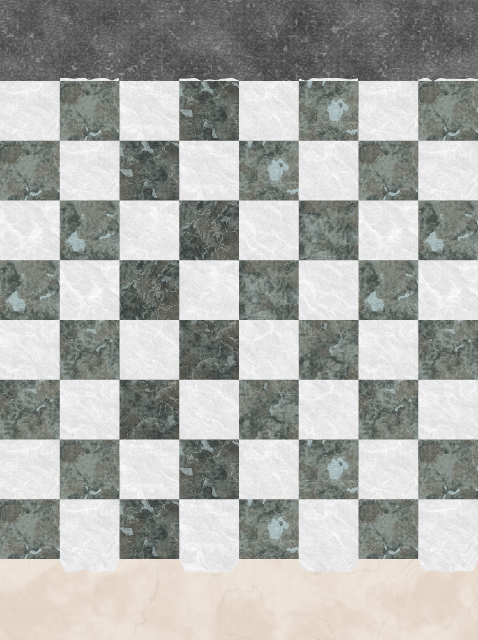
Give the GLSL for this pattern, as a Shadertoy shader.

```glsl
// Checkerboard of green and white marble tiles between a grey stone band and a cream stone band.

const float COLUMNS = 8.0;
const float ROWS = 8.0;
const float SLAB_TYPES = 3.0;      // two-tile slabs repeat after this many
const float FLAP_DROP = 0.20;      // how far the lowest white tiles hang, in tiles
const float FLAP_RADIUS = 0.17;
const vec3 GREEN_DARK = vec3(0.30, 0.33, 0.315);
const vec3 GREEN_LIGHT = vec3(0.54, 0.575, 0.55);
const vec3 BROWN = vec3(0.47, 0.46, 0.41);
const vec3 VEIN = vec3(0.69, 0.72, 0.69);
const vec3 BLOTCH = vec3(0.70, 0.78, 0.79);
const vec3 WHITE = vec3(0.905, 0.905, 0.91);
const vec3 GREY = vec3(0.375, 0.375, 0.38);
const vec3 CREAM = vec3(0.905, 0.865, 0.82);
const vec3 PINK = vec3(0.875, 0.81, 0.755);

float hash(vec2 p) {
    return fract(sin(dot(p, vec2(127.1, 311.7))) * 43758.545);
}

float noise(vec2 p) {
    vec2 i = floor(p), f = fract(p);
    f = f * f * (3.0 - 2.0 * f);
    return mix(mix(hash(i), hash(i + vec2(1, 0)), f.x),
               mix(hash(i + vec2(0, 1)), hash(i + vec2(1, 1)), f.x), f.y);
}

float fbm(vec2 p) {
    float sum = 0.0, amp = 0.533;
    for (int i = 0; i < 4; i++) {
        sum += amp * noise(p);
        p = mat2(1.6, 1.2, -1.2, 1.6) * p + 7.3;
        amp *= 0.5;
    }
    return sum;
}

vec2 warp(vec2 p, float scale, float amount) {
    return p + amount * (vec2(fbm(p * scale), fbm(p * scale + 19.7)) - 0.5);
}

// Thin line along the middle level of the noise
float ridge(vec2 p, float width) {
    return 1.0 - smoothstep(0.0, width, abs(noise(p) - 0.5));
}

// Gap between nearest and second nearest cell point
float cellEdge(vec2 p) {
    vec2 cell = floor(p);
    float near = 9.0, next = 9.0;
    for (int y = -1; y <= 1; y++)
    for (int x = -1; x <= 1; x++) {
        vec2 c = cell + vec2(x, y);
        float d = length(c + vec2(hash(c), hash(c + 41.3)) - p);
        next = min(next, max(near, d));
        near = min(near, d);
    }
    return next - near;
}

vec3 greenMarble(vec2 local, vec2 slab) {
    vec2 p = local + slab * vec2(7.3, 11.9) + 3.0;
    vec2 w = warp(p, 5.0, 0.35);
    float deep = 1.0 - step(0.5, abs(slab.x - 1.0));
    float cloud = fbm(w * 5.0) + 0.30 * (noise(p * 26.0) - 0.5);
    vec3 col = mix(GREEN_DARK, GREEN_LIGHT, smoothstep(0.22, 0.74, cloud));
    col = mix(col, BROWN, 0.55 * smoothstep(0.45, 0.70, fbm(w * 4.0 + 31.0)));
    col *= 1.0 - 0.20 * deep;
    // Broken seams, long veins and pale mineral spots
    float seam = 1.0 - smoothstep(0.0, 0.11, cellEdge(w * 5.5));
    col = mix(col, VEIN, seam * (0.35 + 0.2 * deep) * smoothstep(0.35, 0.7, noise(p * 4.0 + 5.0)));
    col = mix(col, VEIN, 0.45 * ridge(w * 2.6 + 13.0, 0.025));
    float spots = smoothstep(0.80, 0.88, noise(w * 7.0 + 53.0));
    col = mix(col, BLOTCH, spots * (0.25 + 0.6 * hash(slab + 2.0)));
    return col + 0.10 * (noise(p * 48.0) - 0.5);
}

vec3 whiteMarble(vec2 local, vec2 slab) {
    vec2 p = warp(local + slab * vec2(5.7, 9.1) + 8.0, 4.0, 0.22);
    vec2 q = vec2(dot(p, vec2(0.83, -0.56)), dot(p, vec2(0.56, 0.83)));
    float crease = 0.6 * ridge(q * vec2(1.6, 5.0), 0.06)
                 + 0.4 * ridge(q * vec2(3.5, 9.0) + 23.0, 0.08)
                 + 0.5 * ridge(q.yx * vec2(2.0, 3.6) + 47.0, 0.03);
    float grain = 0.05 * (noise(local * 46.0) - 0.5) + 0.09 * (fbm(q * vec2(5.0, 12.0)) - 0.5);
    return WHITE + grain + 0.065 * min(crease, 1.0);
}

vec3 greyStone(vec2 p) {
    float cloud = fbm(p * 2.2) - 0.5;
    float speck = smoothstep(0.62, 0.95, noise(p * 24.0)) * noise(p * 5.0);
    return GREY + 0.22 * cloud + 0.13 * (noise(p * 37.0) - 0.5) + 0.22 * speck;
}

vec3 creamStone(vec2 p) {
    vec2 w = warp(p, 1.6, 0.9);
    vec3 col = mix(CREAM + 0.02, PINK, 0.65 * smoothstep(0.40, 0.72, fbm(w * 1.5)));
    col -= 0.035 * ridge(w * 1.7 + 9.0, 0.02);
    return col + 0.035 * (fbm(p * 12.0) - 0.5);
}

// Signed distance to tile edges, with the sign changing from tile to tile
float alternate(float x) {
    float f = fract(x);
    return min(f, 1.0 - f) * (1.0 - 2.0 * mod(floor(x), 2.0));
}

void mainImage(out vec4 fragColor, in vec2 fragCoord) {
    float px = COLUMNS / iResolution.x;
    vec2 p = fragCoord * px;
    p.y -= 0.5 * (iResolution.y * px - ROWS);
    vec2 tile = vec2(floor(p.x), clamp(floor(p.y), 0.0, ROWS - 1.0));
    vec2 slab = mod(floor(tile / 2.0), SLAB_TYPES);
    vec2 local = p - tile;
    float odd = mod(tile.x, 2.0);

    // Checkerboard
    vec2 wave = clamp(vec2(alternate(p.x), alternate(p.y)) * 2.0 / px, -1.0, 1.0);
    vec3 white = whiteMarble(local, slab);
    vec3 board = mix(white, greenMarble(local, slab), 0.5 + 0.5 * wave.x * wave.y);

    // Lower band, with worn white flaps hanging over it
    vec2 box = abs(local - vec2(0.5, 0.5)) - vec2(0.49, 0.5 + FLAP_DROP) + FLAP_RADIUS;
    float flap = length(max(box, 0.0)) - FLAP_RADIUS + 0.06 * (noise(p * 9.0) - 0.5);
    vec3 lower = mix(creamStone(p), white, odd * (1.0 - smoothstep(-0.02, 0.03, flap)));
    vec3 col = mix(lower, board, smoothstep(-0.5 * px, 0.5 * px, p.y));

    // Upper band, with a ragged edge over the green tiles
    float top = ROWS + odd * 0.07 * noise(p * 8.0);
    col = mix(col, greyStone(p), smoothstep(-0.5 * px, 0.5 * px, p.y - top));
    fragColor = vec4(clamp(col, 0.0, 1.0), 1.0);
}
```
